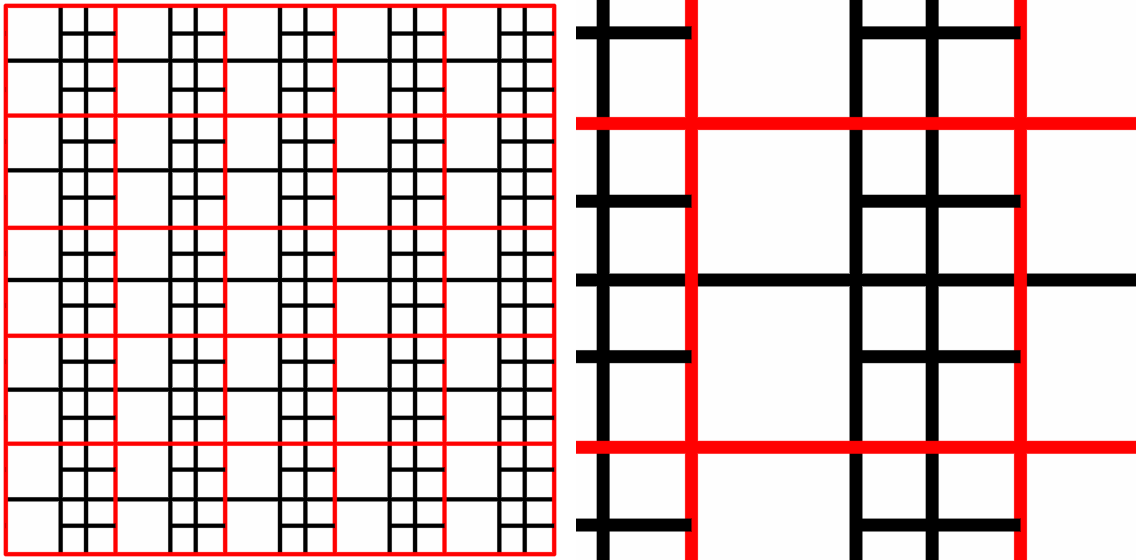
Left, the full canvas; right, a detail of the centre.
Write a Shadertoy shader that draws this pattern.

```glsl
const float CELLS = 5.0;            // repeats across and down
const float MARGIN = 0.0104;        // canvas edge to frame centre line
const float HALF_WIDTH = 0.00385;   // half the line thickness
const float SOFTNESS = 0.8;         // edge blend, in pixels
const float POST = 0.5;             // verticals, as fractions of a cell
const float SPINE = 0.7315;
const float SNAP_STEP = 0.00771;    // coarse grid that jitters the rows
const float SNAP_ORIGIN = 0.0495;
const float RUNG_BIAS = 0.4;        // rounding bias of each row type
const float RAIL_BIAS = 0.7;
const vec3 PAPER = vec3(0.995);
const vec3 BLACK = vec3(0.0);
const vec3 RED = vec3(1.0, 0.005, 0.005);

const float SPAN = 1.0 - 2.0 * MARGIN;
const float CELL = SPAN / CELLS;

float coverage(float dist, float blend) {
    return 1.0 - smoothstep(-blend, blend, dist);
}

float boxDistance(vec2 p, vec2 halfSize) {
    vec2 q = abs(p) - halfSize;
    return length(max(q, 0.0)) + min(max(q.x, q.y), 0.0);
}

// Distance to a stroke centred on zero
float stroke(float offset) {
    return abs(offset) - HALF_WIDTH;
}

float snapRow(float y, float bias) {
    return SNAP_ORIGIN + SNAP_STEP * floor((y - SNAP_ORIGIN) / SNAP_STEP + bias);
}

void mainImage(out vec4 fragColor, in vec2 fragCoord) {
    float size = min(iResolution.x, iResolution.y);
    float blend = SOFTNESS / size;
    vec2 centred = (fragCoord - 0.5 * iResolution.xy) / size;

    // Frame coordinates: origin at its top left corner, y down
    vec2 p = vec2(centred.x, -centred.y) + 0.5 * SPAN;
    float frame = boxDistance(centred, vec2(0.5 * SPAN));

    // Quarter-cell shift keeps every vertical away from the wrap
    float x = mod(p.x - 0.25 * CELL, CELL) + 0.25 * CELL;
    float y = mod(p.y, CELL);

    // Black posts, spines and mid rows
    float verticals = min(stroke(x - POST * CELL), stroke(x - SPINE * CELL));
    float black = max(min(verticals, stroke(y - 0.5 * CELL)), frame);

    // Red columns and frame; snapped rails and rungs
    float red = min(max(stroke(x - CELL), frame), stroke(frame));
    float rungs = 1.0;
    for (float row = 0.0; row < CELLS; row++) {
        if (row > 0.0) {
            float rail = snapRow(row * CELL, RAIL_BIAS);
            red = min(red, max(stroke(p.y - rail), frame));
        }
        for (float part = 0.25; part < 1.0; part += 0.5) {
            float rung = snapRow((row + part) * CELL, RUNG_BIAS);
            rungs = min(rungs, stroke(p.y - rung));
        }
    }

    // Rungs span from each post to the centre of the red column
    float rungEnds = abs(x - 0.75 * CELL) - 0.25 * CELL;
    rungs = max(max(rungs, rungEnds), frame);

    // Layers from back to front
    vec3 colour = mix(PAPER, BLACK, coverage(black, blend));
    colour = mix(colour, RED, coverage(red, blend));
    colour = mix(colour, BLACK, coverage(rungs, blend));
    fragColor = vec4(colour, 1.0);
}
```
